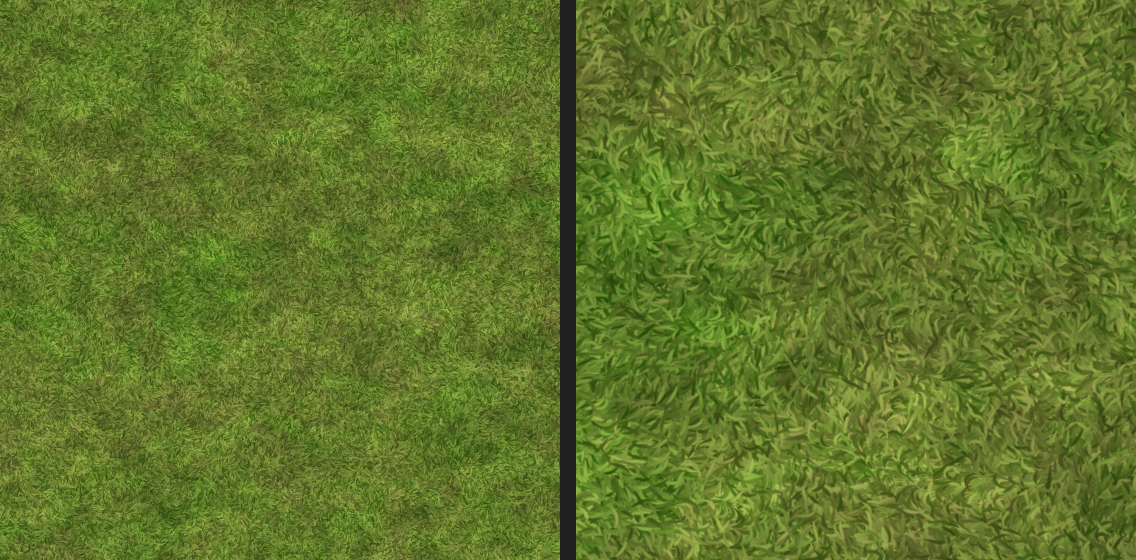
Left: the whole. Right: its middle third, enlarged.
Write a Shadertoy shader that draws this texture.

```glsl
const vec3 SHADE_GREEN = vec3(0.200, 0.290, 0.055);
const vec3 LIT_GREEN = vec3(0.56, 0.65, 0.275);
const vec3 STRAW_SHIFT = vec3(0.13, -0.03, 0.08);
const int BLADE_LAYERS = 9;
const float BLADE_CELL = 0.0080;
const float BLADE_HALF_LENGTH = 0.0068;
const float BLADE_HALF_WIDTH = 0.0010;
const float BLADE_SOFTNESS = 0.0006;
const float BLADE_BEND = 0.5;
const float ANGLE_SPREAD = 2.3;
const float FLOW_TURN = 4.5;
const vec2 PATCH_STRETCH = vec2(0.75, 1.0);
const float BROAD_SCALE = 6.0;
const float MID_SCALE = 15.0;
const float TUFT_SCALE = 42.0;

vec3 hash3(vec2 p) {
    vec3 q = fract(p.xyx * vec3(0.1031, 0.1030, 0.0973));
    q += dot(q, q.yxz + 33.33);
    return fract((q.xxy + q.yzz) * q.zyx);
}

// Smooth cellular noise: random values blended around scattered points.
vec3 cellNoise(vec2 p) {
    vec2 cell = floor(p);
    vec3 sum = vec3(0.0);
    float total = 0.0;
    for (int y = -1; y <= 1; y++)
    for (int x = -1; x <= 1; x++) {
        vec2 id = cell + vec2(x, y);
        vec2 offset = id + hash3(id + 71.0).xy - p;
        float weight = exp(-4.5 * dot(offset, offset));
        sum += weight * hash3(id + 19.0);
        total += weight;
    }
    return sum / total - 0.5;
}

// Coverage of one tapered, bent blade; "along" runs from -1 at root to 1 at tip.
float bladeMask(vec2 p, float angle, float size, float bend, float blur, out float along) {
    vec2 dir = vec2(cos(angle), sin(angle));
    vec2 q = vec2(dot(p, dir), dot(p, vec2(-dir.y, dir.x)));
    along = q.x / (BLADE_HALF_LENGTH * size);
    float taper = 1.0 - along * along;
    q.y += bend * BLADE_HALF_LENGTH * (along * along - 0.4);
    float edge = abs(q.y) - BLADE_HALF_WIDTH * taper;
    return (1.0 - smoothstep(-blur, blur, edge)) * smoothstep(0.0, 0.3, taper);
}

void mainImage(out vec4 fragColor, in vec2 fragCoord) {
    vec2 uv = fragCoord / iResolution.y;
    float blur = BLADE_SOFTNESS + 0.5 / iResolution.y;

    // Patches of brightness (x), dryness (y) and growth direction (z).
    vec2 ground = uv * PATCH_STRETCH;
    vec3 broad = cellNoise(ground * BROAD_SCALE + 3.0);
    vec3 mid = cellNoise(ground * MID_SCALE + 40.0);
    vec3 tuft = cellNoise(ground * TUFT_SCALE + 90.0);
    float light = 0.12 * broad.x + 0.17 * mid.x + 0.28 * tuft.x;
    float dryness = 0.28 * broad.y + 0.35 * mid.y + 0.40 * tuft.y;
    float flow = FLOW_TURN * (mid.z + 0.6 * tuft.z) + 0.5;

    // Overlapping layers of scattered blades.
    vec3 color = mix(SHADE_GREEN, LIT_GREEN, 0.36);
    for (int layer = 0; layer < BLADE_LAYERS; layer++) {
        float seed = float(layer) * 37.0;
        vec2 p = uv / BLADE_CELL + seed * vec2(1.37, 2.71);
        vec2 cell = floor(p);
        for (int y = -1; y <= 1; y++)
        for (int x = -1; x <= 1; x++) {
            vec2 id = cell + vec2(x, y);
            vec3 place = hash3(id + seed);
            vec3 look = hash3(id + seed + 151.0);
            vec2 offset = (p - id - place.xy) * BLADE_CELL;
            float angle = flow + ANGLE_SPREAD * (place.z - 0.5);
            float along;
            float mask = bladeMask(offset, angle, mix(0.65, 1.15, look.x),
                                   BLADE_BEND * (look.z - 0.5), blur, along);
            float tone = look.y + 0.10 * along;
            vec3 blade = mix(SHADE_GREEN, LIT_GREEN, tone)
                       + STRAW_SHIFT * 0.6 * (look.z - 0.5);
            color = mix(color, blade, mask);
        }
    }

    // Tint by the ground patches.
    color *= 0.99 + light;
    color += STRAW_SHIFT * dryness;
    fragColor = vec4(clamp(color, 0.0, 1.0), 1.0);
}
```
